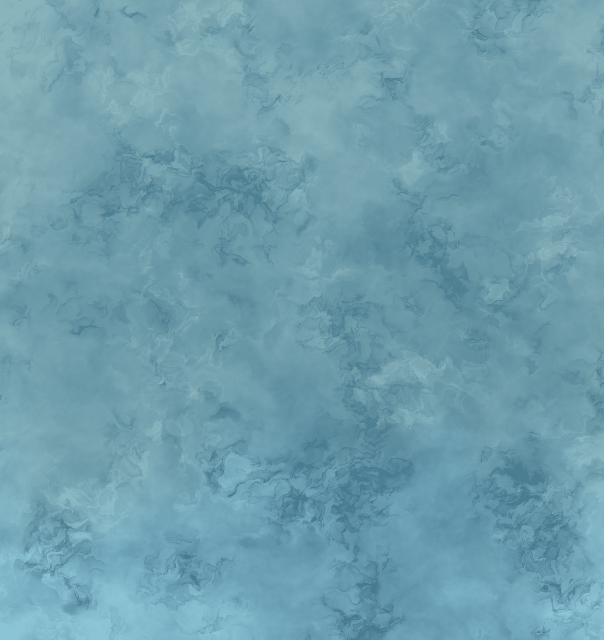
Give the GLSL for this texture, as a Shadertoy shader.

```glsl
// Weathered blue-teal polished plaster with soft clouds, trowel flakes and short creases.

vec2 hashGradient(vec2 cell) {
    vec2 h = vec2(dot(cell, vec2(127.1, 311.7)), dot(cell, vec2(269.5, 183.3)));
    return 2.0 * fract(sin(h) * 43758.55) - 1.0;
}

float gradientNoise(vec2 p) {
    vec2 i = floor(p), f = fract(p);
    vec2 u = f * f * f * (f * (f * 6.0 - 15.0) + 10.0);
    float a = dot(hashGradient(i), f);
    float b = dot(hashGradient(i + vec2(1, 0)), f - vec2(1, 0));
    float c = dot(hashGradient(i + vec2(0, 1)), f - vec2(0, 1));
    float d = dot(hashGradient(i + vec2(1, 1)), f - vec2(1, 1));
    return mix(mix(a, b, u.x), mix(c, d, u.x), u.y);
}

float fbm(vec2 p) {
    float sum = 0.0, amplitude = 0.5;
    for (int i = 0; i < 5; i++) {
        sum += amplitude * gradientNoise(p);
        p = mat2(1.6, 1.2, -1.2, 1.6) * p + 17.3;
        amplitude *= 0.5;
    }
    return sum;
}

// Crisp on one side, fading on the other, like a scraped edge
float scrapedEdge(float n) {
    return smoothstep(0.0, 0.07, n) * exp(-6.0 * max(n, 0.0));
}

// Broad light: pale top and sides, bright lower left, dim lower right
float broadLight(vec2 uv) {
    float top = smoothstep(0.45, 0.95, uv.y);
    float bottom = smoothstep(0.45, 0.0, uv.y);
    float sides = smoothstep(0.34, 0.52, abs(uv.x - 0.5));
    vec2 toDim = uv - vec2(0.66, 0.36);
    float dimSpot = exp(-9.0 * dot(toDim, toDim));
    float lowerRight = smoothstep(0.45, 0.7, uv.x) * smoothstep(1.02, 0.85, uv.x);
    return 0.30 * top + 0.50 * bottom * (1.0 - 0.8 * lowerRight) + 0.26 * sides - 0.2 * dimSpot;
}

void mainImage(out vec4 fragColor, in vec2 fragCoord) {
    vec2 uv = fragCoord / iResolution.xy;
    vec2 p = fragCoord / iResolution.y;

    // Irregular drift, with a finer jitter that roughens the edges
    vec2 drift = vec2(fbm(p * 7.0 + 3.1), fbm(p * 7.0 + 41.7));
    vec2 jitter = vec2(fbm(p * 32.0 + 11.3), fbm(p * 32.0 + 77.9));
    vec2 q = p + 0.07 * drift + 0.02 * jitter;

    // Cloudy pigment, from wide washes to small dabs
    float tone = 0.39 + broadLight(uv);
    tone += 1.10 * fbm(q * vec2(3.2, 3.8) + 8.0);
    tone += 0.95 * fbm(q * vec2(9.0, 11.0) + 25.0);
    tone += 0.50 * fbm(q * vec2(24.0, 28.0) + 61.0);

    // Scraped flakes and short creases, gathered in worn patches
    for (int i = 0; i < 3; i++) {
        float k = float(i);
        float scale = 13.0 * pow(1.8, k);
        float angle = 0.35 - 0.6 * k;
        mat2 turn = mat2(cos(angle), sin(angle), -sin(angle), cos(angle));
        vec2 s = turn * (p + 0.06 * drift + 0.03 * jitter) * vec2(0.85, 1.3) * scale + 13.7 * k;
        float field = gradientNoise(s) + 0.7 * fbm(s * 2.3 + 5.0);
        float worn = smoothstep(0.02, 0.34, gradientNoise(q * 6.5 + 31.0)
                   + 0.8 * gradientNoise(q * 22.0 + 7.0 * k));
        float pale = smoothstep(0.06, 0.40, gradientNoise(q * 5.5 + 90.0)
                   + 0.8 * gradientNoise(q * 20.0 + 50.0 + 23.0 * k));
        tone -= 0.62 * worn * scrapedEdge(field);
        tone += 0.46 * pale * scrapedEdge(-field - 0.03);

        // Creases survive only where a finer field lets them show
        float crease = abs(gradientNoise(s * vec2(0.9, 1.7) + 70.0));
        float broken = smoothstep(0.05, 0.25, gradientNoise(s * 1.4 + 120.0));
        tone -= 0.55 * worn * broken * smoothstep(0.09, 0.01, crease);
    }

    // Faint surface grain
    tone += 0.09 * gradientNoise(p * 90.0) + 0.07 * gradientNoise(p * 170.0 + 9.0);
    tone = clamp(tone, -0.35, 1.15);

    // Grey teal above, clearer blue toward the foot of the wall
    vec3 teal = mix(vec3(0.36, 0.55, 0.615), vec3(0.515, 0.685, 0.722), tone);
    vec3 blue = mix(vec3(0.345, 0.545, 0.63), vec3(0.52, 0.74, 0.81), tone);
    float blueness = smoothstep(0.44, 0.10, uv.y + 0.5 * fbm(q * 3.0 + 55.0));
    vec3 color = mix(teal, blue, blueness);

    fragColor = vec4(color, 1.0);
}
```
